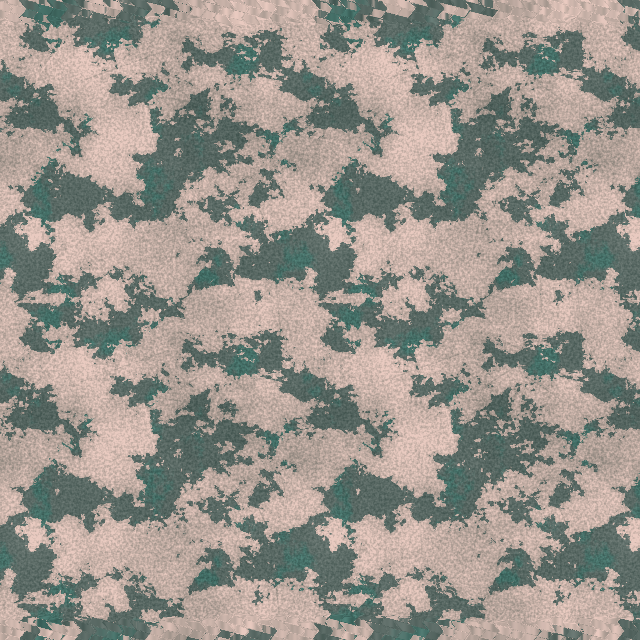
A three.js fragment shader for this texture:

```glsl
// Draws worn pink plaster flaking off dark green paint, tiled, with smeared top and bottom rims.
varying vec2 vUv;

const float TILE = 0.47;
const float TAU = 6.2831853;
const vec3 PINK_DULL = vec3(0.635, 0.585, 0.55);
const vec3 PINK_LIGHT = vec3(0.89, 0.775, 0.735);
const vec3 GREEN_DARK = vec3(0.28, 0.35, 0.33);
const vec3 GREEN_PALE = vec3(0.41, 0.465, 0.445);
const vec3 TEAL = vec3(0.20, 0.45, 0.41);

float hash(vec2 p) {
  vec3 q = fract(vec3(p.xyx) * 0.1031);
  q += dot(q, q.yzx + 33.33);
  return fract((q.x + q.y) * q.z);
}

// Dot product of a random unit gradient with the offset from its corner
float corner(vec2 cell, vec2 offset, vec2 period, float seed) {
  float angle = TAU * hash(mod(cell, period) + seed * 17.0);
  return dot(vec2(cos(angle), sin(angle)), offset);
}

// Gradient noise that repeats after the given number of cells
float gradientNoise(vec2 p, vec2 period, float seed) {
  vec2 cell = floor(p);
  vec2 f = p - cell;
  vec2 w = f * f * f * (f * (f * 6.0 - 15.0) + 10.0);
  vec2 e = vec2(1.0, 0.0);
  float low = mix(corner(cell, f, period, seed),
                  corner(cell + e.xy, f - e.xy, period, seed), w.x);
  float high = mix(corner(cell + e.yx, f - e.yx, period, seed),
                   corner(cell + e.xx, f - e.xx, period, seed), w.x);
  return mix(low, high, w.y);
}

// Layered noise; p spans 0 to 1 over one tile
float fbm(vec2 p, vec2 frequency, float decay, float seed) {
  float sum = 0.0;
  float amplitude = 1.0;
  for (int i = 0; i < 7; i++) {
    float layer = seed + float(i);
    sum += amplitude * gradientNoise(p * frequency + layer * 0.37, frequency, layer);
    frequency *= 2.0;
    amplitude *= decay;
  }
  return sum;
}

// Thin faint scratches, wrapped around the tile
float scratches(vec2 p, float width, float seed) {
  float sum = 0.0;
  for (int i = 0; i < 14; i++) {
    vec2 id = vec2(float(i), seed);
    vec2 center = vec2(hash(id), hash(id + 31.0));
    float angle = TAU * hash(id + 57.0);
    float halfLength = mix(0.04, 0.16, hash(id + 83.0));
    vec2 dir = vec2(cos(angle), sin(angle));
    vec2 d = fract(p - center + 0.5) - 0.5;
    float along = clamp(dot(d, dir), -halfLength, halfLength);
    sum += 1.0 - smoothstep(0.0, width, length(d - dir * along));
  }
  return min(sum, 1.0);
}

// Staircase with softened risers
float softSteps(float x) {
  return floor(x) + smoothstep(0.78, 1.0, fract(x));
}

// Pulls the rims into slanted, blocky streaks
vec2 smearRims(vec2 uv) {
  float rim = min(uv.y, 1.0 - uv.y);
  float zigzag = abs(fract(uv.y * 36.0) - 0.5) * 0.022;
  float column = softSteps((uv.x + zigzag) * 46.0);
  float jitter = gradientNoise(vec2(column * 0.73, 0.5), vec2(64.0), 90.0);
  vec2 streak = vec2(column / 46.0 + jitter * 0.03,
                     softSteps(uv.y * 75.0 + uv.x * 22.0) / 75.0 - uv.x * 22.0 / 75.0);
  float height = 0.033 + 0.014 * jitter;
  return mix(streak, uv, smoothstep(height - 0.003, height + 0.003, rim));
}

void main() {
  vec2 uv = smearRims(vUv);
  vec2 p = uv / TILE;

  // Fine grain and broad tone
  float grain = gradientNoise(uv * 230.0, vec2(512.0), 41.0)
              + 0.7 * gradientNoise(uv * 410.0, vec2(512.0), 42.0);
  float tone = fbm(p, vec2(3.0), 0.68, 50.0);

  // Ragged flakes, with dust in some areas only
  vec2 warp = 0.025 * vec2(gradientNoise(p * 9.0, vec2(9.0), 61.0),
                           gradientNoise(p * 9.0, vec2(9.0), 62.0));
  float flakes = fbm(p + warp, vec2(4.0, 5.0), 0.65, 3.0);
  float dustArea = smoothstep(-0.15, 0.35, gradientNoise(uv * 7.0, vec2(64.0), 70.0));
  float dust = gradientNoise(p * 52.0, vec2(52.0), 71.0)
             + 0.8 * gradientNoise(p * 97.0, vec2(97.0), 72.0);
  float height = flakes + 0.32 * dustArea * dust;
  float bare = smoothstep(0.06, 0.13, height);

  // Plaster, greyer close to the flaked edges
  float stain = 0.25 * smoothstep(-0.25, 0.08, height);
  float plasterTone = 0.62 + 0.55 * tone + 0.75 * grain - stain;
  plasterTone += 0.25 * scratches(p, 0.004, 5.0) - 0.3 * scratches(p, 0.004, 6.0);
  vec3 plaster = mix(PINK_DULL, PINK_LIGHT, clamp(plasterTone, -0.3, 1.1));

  // Paint with scattered teal patches
  vec3 paint = mix(GREEN_DARK, GREEN_PALE, clamp(0.48 + 0.4 * tone + 0.8 * grain, -0.2, 1.2));
  float tealPatch = smoothstep(0.1, 0.5, fbm(p, vec2(6.0), 0.6, 80.0));
  paint = mix(paint, TEAL * (1.0 + 0.3 * grain), 0.55 * tealPatch);

  gl_FragColor = vec4(mix(plaster, paint, bare), 1.0);
}
```
